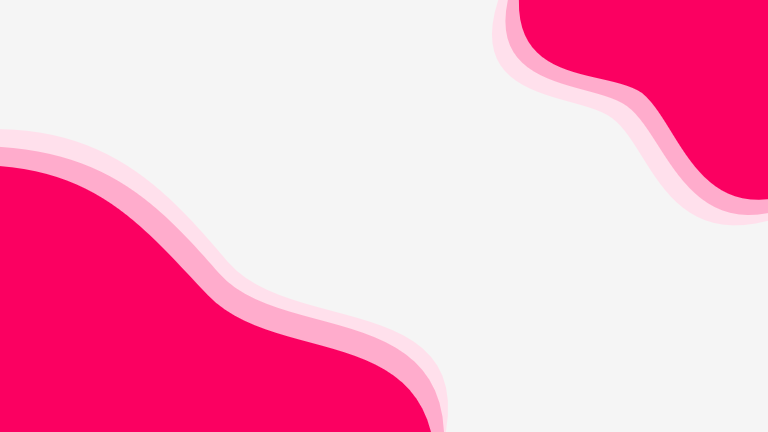
Write a Shadertoy shader that draws this background.

```glsl
const vec2 CANVAS = vec2(16.0, 9.0);
const int STEPS = 24;

const vec3 PAPER = vec3(0.96);
const vec3 BLUSH = vec3(1.0, 0.88, 0.925);
const vec3 PINK = vec3(1.0, 0.675, 0.80);
const vec3 CRIMSON = vec3(0.985, 0.0, 0.38);

vec2 cubicBezier(vec2 a, vec2 b, vec2 c, vec2 d, float t) {
    float s = 1.0 - t;
    return s * s * s * a + 3.0 * s * t * (s * b + t * c) + t * t * t * d;
}

float segmentDistance(vec2 p, vec2 a, vec2 b) {
    vec2 ab = b - a;
    vec2 ap = p - a;
    return length(ap - ab * clamp(dot(ap, ab) / dot(ab, ab), 0.0, 1.0));
}

// True when a ray from p towards +x crosses the segment
bool crossesRay(vec2 p, vec2 a, vec2 b) {
    if ((a.y > p.y) == (b.y > p.y)) return false;
    return p.x < mix(a.x, b.x, (p.y - a.y) / (b.y - a.y));
}

// x: nearest distance, y: sign flipped at every crossing
vec2 traceCurve(vec2 p, vec2 a, vec2 b, vec2 c, vec2 d) {
    vec2 trace = vec2(1e3, 1.0);
    vec2 previous = a;
    for (int i = 1; i <= STEPS; i++) {
        vec2 next = cubicBezier(a, b, c, d, float(i) / float(STEPS));
        trace.x = min(trace.x, segmentDistance(p, previous, next));
        if (crossesRay(p, previous, next)) trace.y = -trace.y;
        previous = next;
    }
    return trace;
}

// Coverage of a corner blob, bounded by two curves from the left to the bottom edge
float blob(vec2 p, float pixel, vec2 start, vec2 c1, vec2 c2, vec2 joint,
           vec2 c3, vec2 c4, vec2 end) {
    vec2 upper = traceCurve(p, start, c1, c2, joint);
    vec2 lower = traceCurve(p, joint, c3, c4, end);
    float signedDistance = min(upper.x, lower.x) * upper.y * lower.y;
    return clamp(0.5 - signedDistance / pixel, 0.0, 1.0);
}

vec3 paintLowerCorner(vec3 color, vec2 p, float pixel) {
    color = mix(color, BLUSH, blob(p, pixel,
        vec2(0.0, 6.31), vec2(2.38, 6.27), vec2(3.56, 4.94), vec2(4.75, 3.54),
        vec2(6.04, 2.04), vec2(9.79, 2.92), vec2(9.29, 0.0)));
    color = mix(color, PINK, blob(p, pixel,
        vec2(0.0, 5.94), vec2(2.25, 5.79), vec2(3.29, 4.77), vec2(4.56, 3.31),
        vec2(5.77, 1.92), vec2(9.13, 2.71), vec2(9.25, 0.0)));
    return mix(color, CRIMSON, blob(p, pixel,
        vec2(0.0, 5.54), vec2(2.13, 5.37), vec2(3.04, 4.21), vec2(4.33, 2.85),
        vec2(5.63, 1.5), vec2(8.44, 2.17), vec2(8.98, 0.0)));
}

vec3 paintUpperCorner(vec3 color, vec2 p, float pixel) {
    color = mix(color, BLUSH, blob(p, pixel,
        vec2(0.0, 4.6), vec2(2.17, 5.17), vec2(2.46, 3.04), vec2(3.25, 2.46),
        vec2(3.96, 1.92), vec2(6.33, 2.17), vec2(5.62, 0.0)));
    color = mix(color, PINK, blob(p, pixel,
        vec2(0.0, 4.44), vec2(1.79, 4.79), vec2(2.19, 2.75), vec2(2.94, 2.21),
        vec2(3.65, 1.69), vec2(5.83, 1.92), vec2(5.42, 0.0)));
    return mix(color, CRIMSON, blob(p, pixel,
        vec2(0.0, 4.15), vec2(1.56, 4.33), vec2(1.92, 2.52), vec2(2.62, 1.94),
        vec2(3.35, 1.44), vec2(5.23, 1.79), vec2(5.19, 0.0)));
}

void mainImage(out vec4 fragColor, in vec2 fragCoord) {
    vec2 p = fragCoord / iResolution.xy * CANVAS;
    float pixel = CANVAS.y / iResolution.y;

    vec3 color = paintLowerCorner(PAPER, p, pixel);
    // The upper corner is laid out with the canvas turned half way round
    color = paintUpperCorner(color, CANVAS - p, pixel);
    fragColor = vec4(color, 1.0);
}
```
